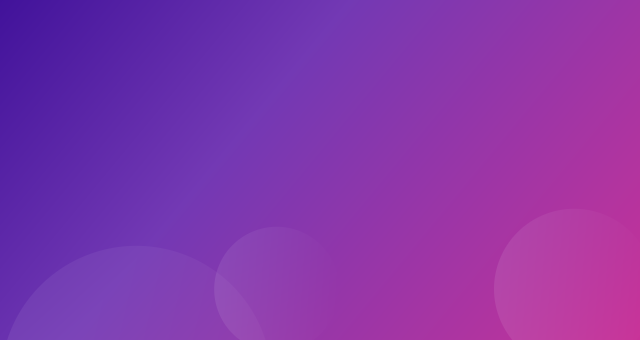
Write a Shadertoy shader that draws this background.

```glsl
// A smooth diagonal gradient from indigo through violet to magenta,
// overlaid with three translucent discs rising from the lower edge.
// Lengths are in canvas heights; each disc fades from left to right.

#define GRADIENT_ANGLE 0.69   // downward tilt of the gradient axis, radians
#define VIOLET_STOP 0.38      // place of the middle colour along the axis
#define INDIGO vec3(0.255, 0.070, 0.605)
#define VIOLET vec3(0.450, 0.222, 0.705)
#define MAGENTA vec3(0.785, 0.196, 0.595)
#define DISC_TINT vec3(1.0)

// Three-stop linear gradient whose ends touch opposite corners.
vec3 diagonalGradient(vec2 p, float aspect) {
    vec2 axis = vec2(cos(GRADIENT_ANGLE), -sin(GRADIENT_ANGLE));
    float span = aspect * axis.x - axis.y;
    float t = 0.5 + dot(p - 0.5 * vec2(aspect, 1.0), axis) / span;
    vec3 firstHalf = mix(INDIGO, VIOLET, clamp(t / VIOLET_STOP, 0.0, 1.0));
    float later = clamp((t - VIOLET_STOP) / (1.0 - VIOLET_STOP), 0.0, 1.0);
    return mix(firstHalf, MAGENTA, later);
}

// Opacity of an antialiased disc, fading between its left and right sides.
float discOpacity(vec2 p, vec3 disc, vec2 fade, float pixel) {
    vec2 offset = p - disc.xy;
    float edge = length(offset) - disc.z;
    float coverage = clamp(0.5 - edge / pixel, 0.0, 1.0);
    float across = clamp(0.5 + 0.5 * offset.x / disc.z, 0.0, 1.0);
    return coverage * mix(fade.x, fade.y, across);
}

void mainImage(out vec4 fragColor, in vec2 fragCoord) {
    float pixel = 1.0 / iResolution.y;
    float aspect = iResolution.x * pixel;
    vec2 p = fragCoord * pixel;

    vec3 color = diagonalGradient(p, aspect);

    // Disc centres and radii, then left and right opacities
    vec3 discs[3] = vec3[3](
        vec3(0.401, -0.122, 0.399),
        vec3(0.814, 0.149, 0.184),
        vec3(1.689, 0.150, 0.236));
    vec2 fades[3] = vec2[3](
        vec2(0.070, 0.030), vec2(0.085, 0.0), vec2(0.090, 0.0));

    for (int i = 0; i < 3; i++) {
        color = mix(color, DISC_TINT, discOpacity(p, discs[i], fades[i], pixel));
    }

    fragColor = vec4(color, 1.0);
}
```
